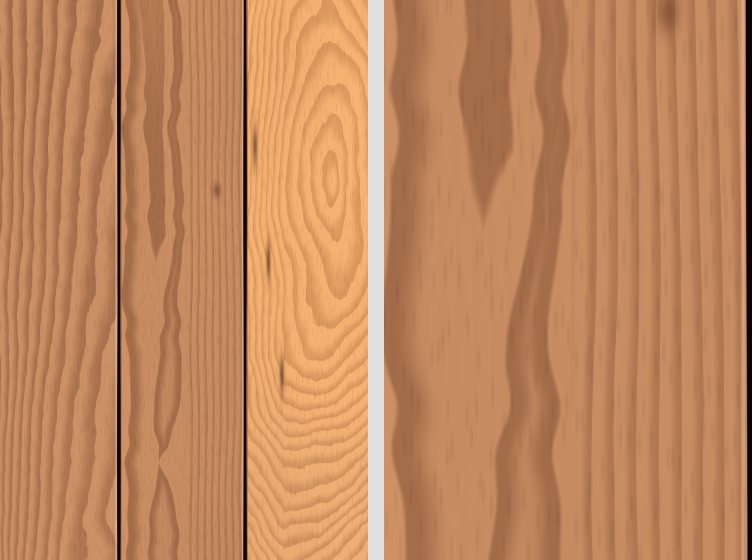
Left, the full canvas; right, a detail of the centre.
Give the GLSL for this texture, as a WebGL 2 fragment shader.

```glsl
#version 300 es
precision highp float;
// Three vertical softwood planks with growth-ring grain and dark seams.
uniform vec2 u_resolution;
out vec4 fragColor;

const vec3 TAN = vec3(0.80, 0.565, 0.395);
const vec3 RING_BROWN = vec3(0.61, 0.40, 0.27);
const vec3 HONEY = vec3(0.96, 0.695, 0.445);
const vec3 HONEY_RING = vec3(0.79, 0.53, 0.32);
const vec3 EDGE_LIGHT = vec3(0.92, 0.75, 0.62);
const vec3 KNOT = vec3(0.42, 0.24, 0.15);
const vec3 GAP = vec3(0.05, 0.01, 0.0);
const float SEAM_A = 0.323;
const float SEAM_B = 0.666;

vec2 hash2(vec2 p) {
  return fract(sin(vec2(dot(p, vec2(127.1, 311.7)), dot(p, vec2(269.5, 183.3)))) * 43758.5);
}

// Layered sines, roughly -1..1.
float waves(vec2 p, float seed) {
  float sum = 0.0, amp = 0.5;
  for (int i = 0; i < 5; i++) {
    sum += amp * sin(p.x + seed + 1.3 * sin(p.y + seed * 1.7)) * cos(0.6 * p.y - seed);
    p = mat2(1.5, 0.8, -0.8, 1.5) * p + 1.9;
    amp *= 0.55;
  }
  return sum;
}

// Cellular noise: distance to the nearest scattered point.
float cells(vec2 p) {
  float nearest = 2.0;
  for (int k = 0; k < 9; k++) {
    vec2 cell = floor(p) + vec2(k % 3 - 1, k / 3 - 1);
    nearest = min(nearest, length(cell + hash2(cell) - p));
  }
  return nearest;
}

// Late wood darkens slowly, then ends at a crisp edge.
float rings(float phase, float start) {
  float f = fract(phase), aa = clamp(fwidth(phase) * 1.3, 0.05, 0.35);
  return smoothstep(start, 0.88, f) * (1.0 - smoothstep(1.0 - aa, 1.0, f));
}

// Dark rim just inside a contour; d is positive inside.
float rim(float d, float width, float core) {
  return smoothstep(0.0, 0.016, d) * mix(1.0, core, smoothstep(0.3 * width, width, d));
}

float speck(vec2 p, vec2 center, vec2 size) {
  vec2 d = (p - center) / size;
  return exp(-dot(d, d));
}

// Leaning rings that open into broad arches at lower right.
float leaningGrain(vec2 p) {
  float s = p.x / (1.0 + 1.25 * p.y);
  float bend = waves(vec2(p.x * 4.0, p.y * 9.0), 0.7);
  float phase = 12.0 * (1.0 - exp(-1.8 * s)) + 0.45 * bend;
  phase += 0.13 * waves(vec2(p.x * 12.0, p.y * 45.0), 3.1);
  phase -= 0.9 * smoothstep(0.09, 0.0, p.y) * smoothstep(0.5, 0.85, p.x);
  return rings(phase, 0.2) * mix(0.75, 1.0, p.y);
}

// Dark tongue, pinched loops and straight rings on one board.
float tongueGrain(vec2 p) {
  float wob = 0.035 * waves(vec2(1.0, p.y * 13.0), 2.0) + 0.010 * sin(p.y * 53.0 + 2.0 * sin(p.y * 31.0));
  float x = p.x + wob;
  float left = rim(x - 0.045 - 0.02 * sin(p.y * 8.0), 0.13, 0.12);
  float rise = smoothstep(0.2, 0.58, p.y);
  float halfWidth = mix(0.125, 0.045, rise) * sqrt(smoothstep(0.0, 0.13, abs(p.y - 0.175)) + 0.005);
  float loops = rim(halfWidth - abs(x - mix(0.345, 0.45, rise)), 0.09, 0.25);
  float tip = 0.6 * (p.y - 0.52) - 0.45 * abs(x - 0.28);
  float sides = min(x - 0.19 - 0.03 * sin(p.y * 11.0), 0.365 - x + 0.6 * wob);
  float tongue = rim(min(sides, tip), 0.16, 0.7) * mix(1.0, 0.7, smoothstep(0.7, 1.0, p.y));
  float phase = (p.x - 0.53) * 18.0 + 0.35 * waves(vec2(p.x * 5.0, p.y * 7.0), 5.0);
  float straight = 0.72 * rings(phase, 0.25) * smoothstep(0.5, 0.57, p.x);
  return max(max(left, loops), max(tongue, straight));
}

// Nested contours above a fan of tight arcs.
float contourGrain(vec2 p) {
  vec2 center = vec2(mix(0.2, 0.72, smoothstep(0.05, 0.5, p.y)), 0.67);
  float r = length((p - center) / vec2(0.5, 0.34));
  float low = max(0.36 - p.y, 0.0);
  float phase = 5.5 * r + 16.0 * low + 9.0 * max(0.32 - p.x, 0.0);
  phase += 0.9 * waves(vec2(p.x * 5.0, p.y * 12.0), 1.4);
  phase += 0.18 * waves(vec2(p.x * 16.0, p.y * 38.0), 4.2);
  return rings(phase, 0.3) * mix(0.5, 0.72, waves(p * vec2(4.0, 7.0), 2.6) * 0.5 + 0.5);
}

void main() {
  vec2 uv = gl_FragCoord.xy / u_resolution;
  vec2 pA = vec2(uv.x / SEAM_A, uv.y);
  vec2 pB = vec2((uv.x - SEAM_A) / (SEAM_B - SEAM_A), uv.y);
  vec2 pC = vec2((uv.x - SEAM_B) / (1.0 - SEAM_B), uv.y);
  float aa = 0.8 / u_resolution.x;
  float inB = step(SEAM_A, uv.x), inC = step(SEAM_B, uv.x);

  // Boards and their rings
  float dark = mix(leaningGrain(pA), tongueGrain(pB), inB);
  vec3 brown = mix(TAN, RING_BROWN, 0.85 * dark);
  vec3 honey = mix(HONEY, HONEY_RING, contourGrain(pC));
  honey *= mix(vec3(0.96, 0.97, 1.01), vec3(1.0), smoothstep(0.0, 0.5, uv.y));
  vec3 color = mix(brown, honey, inC);

  // Fine fibres, pores and soft stains
  color *= 1.0 + 0.014 * waves(uv * vec2(420.0, 22.0), 0.3) + 0.025 * waves(uv * vec2(9.0, 5.0), 6.0);
  color *= 1.0 - 0.05 * smoothstep(0.3, 0.05, cells(uv * vec2(110.0, 24.0)));

  // Small knot and resin streaks
  float marks = 0.6 * speck(pB, vec2(0.78, 0.66), vec2(0.03, 0.013));
  for (int i = 0; i < 3; i++) {
    float k = float(i);
    marks += 0.75 * speck(pC, vec2(0.08 + 0.11 * k, 0.74 - 0.205 * k), vec2(0.018, 0.035));
  }
  color = mix(color, KNOT, min(marks, 1.0));

  // Lit board edges beside black gaps
  for (int i = 0; i < 2; i++) {
    float x = uv.x - (i == 0 ? SEAM_A : SEAM_B);
    float lit = smoothstep(0.003, 0.0, abs(x + 0.0075)) * (i == 0 ? 0.9 : 0.55);
    float gapHalf = 0.0042 + 0.0008 * sin(uv.y * 9.0 + float(i) * 2.0);
    color = mix(color, EDGE_LIGHT, lit);
    color = mix(color, KNOT, 0.6 * smoothstep(0.004, 0.0, abs(x - 0.005)));
    color = mix(color, GAP, 1.0 - smoothstep(gapHalf - aa, gapHalf + aa, abs(x)));
  }
  fragColor = vec4(color, 1.0);
}
```
